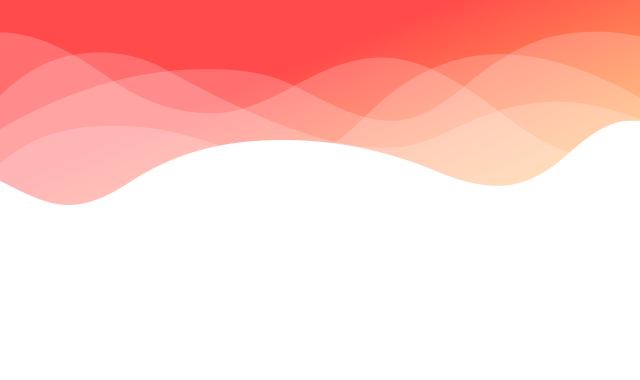
Give the GLSL for this background, as a WebGL 1 fragment shader.

```glsl
precision highp float;
uniform vec2 u_resolution;

#define SPAN 768.0                      // canvas width in design units
#define VEIL 0.20                       // opacity of each translucent wave
#define WARM_AXIS vec2(0.39, 0.92)      // direction of the warm gradient
#define WARM_START 210.0
#define WARM_END 435.0
#define CORAL vec3(1.0, 0.295, 0.295)
#define APRICOT vec3(1.0, 0.66, 0.36)
#define PAPER vec3(1.0)

// Cubic Hermite arc between two knots (x, depth, slope)
float arc(float x, vec3 a, vec3 b) {
    float w = b.x - a.x;
    float t = clamp((x - a.x) / w, 0.0, 1.0);
    float s = 1.0 - t;
    return mix(a.y, b.y, t * t * (3.0 - 2.0 * t))
         + w * t * s * (a.z * s - b.z * t);
}

// Smooth crest line through eight knots
float crest(float x, vec3 a, vec3 b, vec3 c, vec3 d,
            vec3 e, vec3 f, vec3 g, vec3 h) {
    if (x < b.x) return arc(x, a, b);
    if (x < c.x) return arc(x, b, c);
    if (x < d.x) return arc(x, c, d);
    if (x < e.x) return arc(x, d, e);
    if (x < f.x) return arc(x, e, f);
    if (x < g.x) return arc(x, f, g);
    return arc(x, g, h);
}

// Antialiased coverage of the area below a crest
float below(float depth, float line, float pixel) {
    return clamp((depth - line) / pixel + 0.5, 0.0, 1.0);
}

// Crest lines of the translucent waves, named by where they begin
float highWave(float x) {
    return crest(x, vec3(0.0, 39.0, 0.0), vec3(130.0, 93.0, 0.72),
        vec3(255.0, 136.0, 0.0), vec3(353.0, 103.0, -0.55),
        vec3(457.0, 69.0, 0.0), vec3(598.0, 133.0, 0.77),
        vec3(690.0, 184.0, 0.2), vec3(768.0, 190.0, 0.0));
}

float upperWave(float x) {
    return crest(x, vec3(0.0, 115.0, -1.0), vec3(120.0, 63.0, 0.0),
        vec3(200.0, 84.0, 0.55), vec3(405.0, 171.0, 0.24),
        vec3(470.0, 177.0, 0.0), vec3(598.0, 133.0, -0.29),
        vec3(668.0, 122.0, 0.0), vec3(768.0, 143.0, 0.37));
}

float middleWave(float x) {
    return crest(x, vec3(0.0, 155.0, -0.58), vec3(247.0, 83.0, 0.0),
        vec3(353.0, 103.0, 0.5), vec3(470.0, 145.0, 0.0),
        vec3(558.0, 103.0, -0.85), vec3(650.0, 47.5, -0.32),
        vec3(717.0, 38.0, 0.0), vec3(768.0, 44.0, 0.22));
}

float lowWave(float x) {
    return crest(x, vec3(0.0, 196.0, -0.85), vec3(138.0, 151.0, 0.0),
        vec3(200.0, 157.0, 0.2), vec3(265.0, 175.0, 0.33),
        vec3(340.0, 195.0, 0.0), vec3(440.0, 138.0, -1.0),
        vec3(600.0, 65.0, 0.0), vec3(768.0, 117.0, 0.55));
}

// Upper edge of the opaque foreground
float groundLine(float x) {
    return crest(x, vec3(0.0, 217.0, 0.5), vec3(82.0, 246.0, 0.0),
        vec3(155.0, 219.0, -0.66), vec3(340.0, 168.0, 0.0),
        vec3(525.0, 206.0, 0.42), vec3(598.0, 223.0, 0.0),
        vec3(680.0, 186.0, -0.9), vec3(755.0, 145.0, 0.0));
}

void main() {
    // Design space: x to the right, y as depth below the top edge
    float pixel = SPAN / u_resolution.x;
    vec2 p = vec2(gl_FragCoord.x, u_resolution.y - gl_FragCoord.y) * pixel;

    // Diagonal backdrop
    float warmth = (dot(p, WARM_AXIS) - WARM_START) / (WARM_END - WARM_START);
    vec3 color = mix(CORAL, APRICOT, clamp(warmth, 0.0, 1.0));

    // Translucent waves
    color = mix(color, PAPER, VEIL * below(p.y, highWave(p.x), pixel));
    color = mix(color, PAPER, VEIL * below(p.y, upperWave(p.x), pixel));
    color = mix(color, PAPER, VEIL * below(p.y, middleWave(p.x), pixel));
    color = mix(color, PAPER, VEIL * below(p.y, lowWave(p.x), pixel));

    // Opaque foreground
    color = mix(color, PAPER, below(p.y, groundLine(p.x), pixel));

    gl_FragColor = vec4(color, 1.0);
}
```
